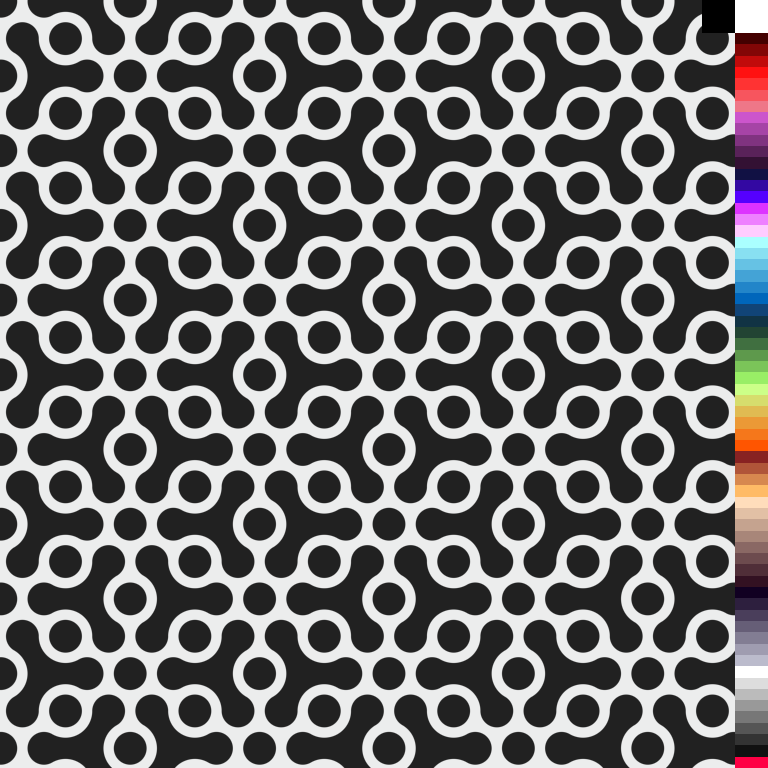
A WebGL 2 fragment shader for this pattern:

```glsl
#version 300 es
precision highp float;
// Rings, dots and three-lobed blobs on a triangular lattice, beside a swatch strip.

uniform vec2 u_resolution;
out vec4 outColor;

const float SQRT3 = 1.7320508;
const vec2  CENTRE = vec2(0.5065, 0.5120);   // one lattice dot, in canvas units
const float STEP = 0.05616;                  // distance between neighbouring circle centres
const float DOT_RADIUS = 0.38;               // in steps; also rounds the lobes
const float RING_RADIUS = 1.0 - DOT_RADIUS;  // outer radius, tangent to the lobes
const vec3  INK = vec3(0.13);
const vec3  PAPER = vec3(0.925, 0.93, 0.93);

const float STRIP_WIDTH = 0.043;
const float SWATCH_ROWS = 65.0;
const int   RAMP_COUNT = 14;
// Each ramp: first row, first colour, last colour (one hex digit per channel).
const ivec3 RAMPS[15] = ivec3[15](
  ivec3(0, 0x400, 0xf11), ivec3(4, 0xf33, 0xe78), ivec3(7, 0xc5c, 0x313),
  ivec3(12, 0x114, 0x50f), ivec3(15, 0xd3f, 0xfcf), ivec3(18, 0xaff, 0x06b),
  ivec3(24, 0x147, 0x134), ivec3(26, 0x243, 0x9e6), ivec3(31, 0xcf8, 0xf50),
  ivec3(37, 0x822, 0xfb6), ivec3(41, 0xfdb, 0x312), ivec3(49, 0x102, 0xbbc),
  ivec3(56, 0xfff, 0x111), ivec3(64, 0xf04, 0xf04), ivec3(65, 0, 0));

vec3 unpackColor(int hex) {
  return vec3((hex >> 8) & 15, (hex >> 4) & 15, hex & 15) / 15.0;
}

// Offset from the nearest lattice dot.
vec2 latticeOffset(vec2 p) {
  vec2 period = vec2(6.0, 2.0 * SQRT3);
  vec2 a = mod(p + 0.5 * period, period) - 0.5 * period;
  vec2 b = mod(p, period) - 0.5 * period;
  return dot(a, a) < dot(b, b) ? a : b;
}

// Mirrors the hexagonal cell into the wedge from 0 to 30 degrees.
vec2 foldWedge(vec2 p) {
  p = abs(p);
  vec2 mirrorNormal = vec2(-0.5, 0.5 * SQRT3);
  p -= 2.0 * max(dot(p, mirrorNormal), 0.0) * mirrorNormal;
  return vec2(p.x, abs(p.y));
}

// Signed distance to the dark shapes, in steps.
float inkDistance(vec2 p) {
  vec2 q = foldWedge(latticeOffset(p));
  vec2 lobeCentre = vec2(1.0, 0.0);
  vec2 ringCentre = vec2(1.5, 0.5 * SQRT3);
  float toRing = length(q - ringCentre);

  // Dots: lattice dot, lobe end and ring centre.
  float discs = min(min(length(q), length(q - lobeCentre)), toRing) - DOT_RADIUS;

  // Blob body: hexagon side cut away by the ring.
  float side = dot(lobeCentre - q, vec2(0.5 * SQRT3, -0.5));
  float body = max(side, RING_RADIUS - toRing);
  return min(discs, body);
}

// Stepped colour ramps; depth runs from 0 at the top to 1 at the bottom.
vec3 swatchColor(float depth) {
  int row = int(clamp(floor(depth * SWATCH_ROWS), 0.0, SWATCH_ROWS - 1.0));
  vec3 color = vec3(0.0);
  for (int i = 0; i < RAMP_COUNT; i++) {
    int first = RAMPS[i].x;
    int next = RAMPS[i + 1].x;
    if (row >= first && row < next) {
      float t = float(row - first) / float(max(next - first - 1, 1));
      color = mix(unpackColor(RAMPS[i].y), unpackColor(RAMPS[i].z), t);
    }
  }
  return color;
}

void main() {
  vec2 uv = gl_FragCoord.xy / u_resolution;
  float pixel = 1.0 / min(u_resolution.x, u_resolution.y);

  // Repeating pattern
  float d = inkDistance((uv - CENTRE) / STEP) * STEP;
  vec3 color = mix(INK, PAPER, smoothstep(-0.75 * pixel, 0.75 * pixel, d));

  // Swatch strip with a black and a white square above it
  vec2 corner = 1.0 - uv;
  float inStrip = smoothstep(0.5 * pixel, -0.5 * pixel, corner.x - STRIP_WIDTH);
  float inTopRow = smoothstep(0.5 * pixel, -0.5 * pixel, corner.y - STRIP_WIDTH);
  float inBlack = smoothstep(0.5 * pixel, -0.5 * pixel, corner.x - 2.0 * STRIP_WIDTH);
  vec3 strip = swatchColor((corner.y - STRIP_WIDTH) / (1.0 - STRIP_WIDTH));
  color = mix(color, vec3(0.0), inBlack * inTopRow);
  color = mix(color, mix(strip, vec3(1.0), inTopRow), inStrip);

  outColor = vec4(color, 1.0);
}
```
